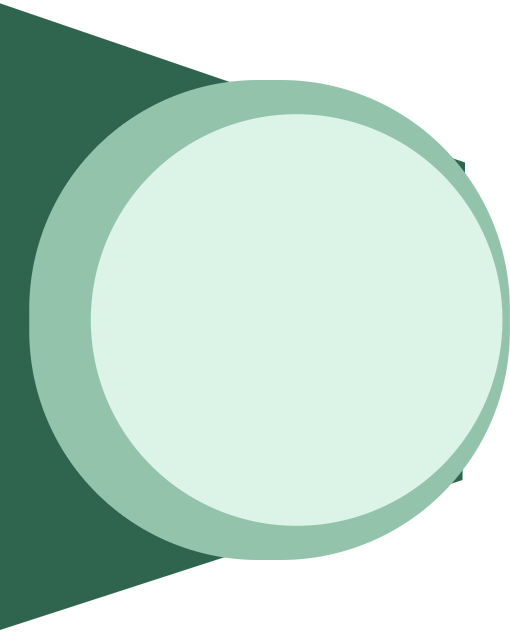
Reproduce this background procedurally as a Shadertoy shader.

```glsl
// Flat layered shapes: a dark green wedge tapering to the right on white,
// overlapped by a sage rounded square and a pale mint disc.
// Each layer is a signed distance, painted back to front with a smooth edge.

// Distance to the line through (0, height) with the given slope; negative below it.
float lineDistance(vec2 p, float height, float slope) {
    return (p.y - height - slope * p.x) / sqrt(1.0 + slope * slope);
}

float roundedBox(vec2 p, vec2 halfSize, float radius) {
    vec2 q = abs(p) - halfSize + radius;
    return length(max(q, 0.0)) + min(max(q.x, q.y), 0.0) - radius;
}

// Fraction of the pixel covered by a shape.
float coverage(float dist) {
    return clamp(0.5 - dist * iResolution.y, 0.0, 1.0);
}

void mainImage(out vec4 fragColor, in vec2 fragCoord) {
    // Canvas height is one unit
    vec2 p = fragCoord / iResolution.y;

    // Wedge: below the upper edge, above the lower edge, left of the blunt end
    float wedge = max(lineDistance(p, 0.9948, -0.3423),
                     -lineDistance(p, 0.0156, 0.3243));
    wedge = max(wedge, p.x - 0.7207 - 0.0079 * p.y);

    float plate = roundedBox(p - vec2(0.4212, 0.5), vec2(0.3755, 0.375), 0.358);
    float disc = length(p - vec2(0.4635, 0.5)) - 0.3216;

    // Layers from back to front
    vec3 color = vec3(1.0);
    color = mix(color, vec3(0.184, 0.396, 0.306), coverage(wedge));
    color = mix(color, vec3(0.58, 0.765, 0.675), coverage(plate));
    color = mix(color, vec3(0.862, 0.955, 0.906), coverage(disc));

    fragColor = vec4(color, 1.0);
}
```
